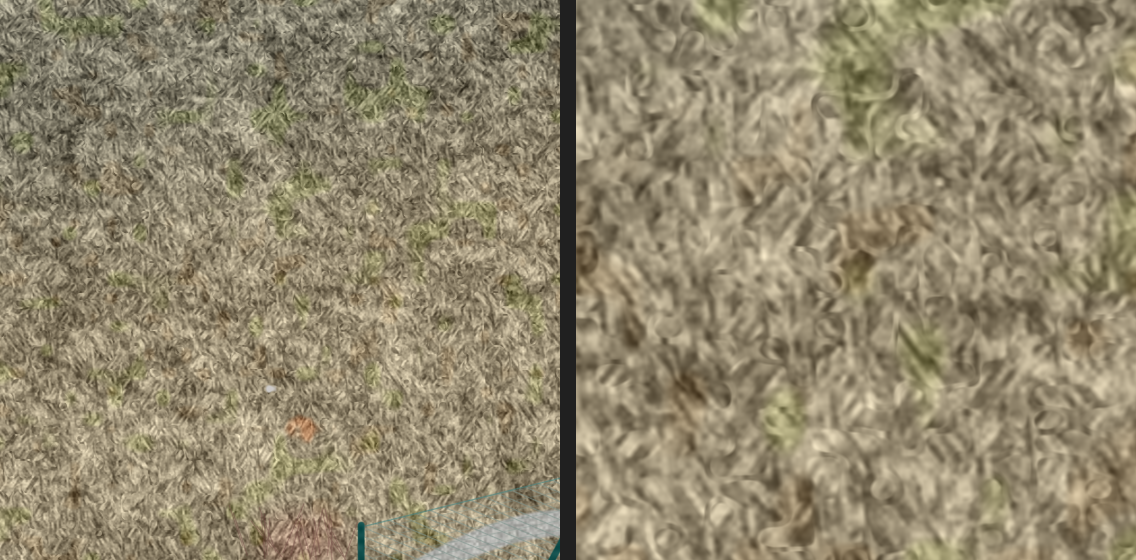
Left, the full canvas; right, a detail of the centre.
Write a Shadertoy shader that draws this texture.

```glsl
// Dry winter grass on a slope, with a wire fence in the lower right corner
#define TUFT_FREQ 40.0
#define BLADE_FREQ vec2(230.0, 75.0)
#define BLADE_LEAN 0.55
#define BLADE_CONTRAST 0.41
#define TUFT_CONTRAST 0.36
#define GRAIN_CONTRAST 0.15
#define STRAW vec3(0.565, 0.530, 0.450)
#define TONE_TINT vec3(1.0, 0.98, 0.90)
#define RUST vec3(0.05, -0.04, -0.07)
#define TEAL vec3(0.08, 0.32, 0.31)
#define WIRE vec3(0.50, 0.58, 0.55)
#define GRAVEL vec3(0.70, 0.71, 0.71)

float hash(vec2 p) {
    vec3 q = fract(vec3(p.xyx) * 0.1031);
    q += dot(q, q.yzx + 33.33);
    return fract((q.x + q.y) * q.z);
}

float noise(vec2 p) {
    vec2 i = floor(p), f = fract(p);
    f = f * f * (3.0 - 2.0 * f);
    return mix(mix(hash(i), hash(i + vec2(1, 0)), f.x),
               mix(hash(i + vec2(0, 1)), hash(i + vec2(1, 1)), f.x), f.y);
}

// Noise centred on zero
float cnoise(vec2 p) { return noise(p + 70.0) - 0.5; }

vec2 rotate(vec2 p, float a) {
    float c = cos(a), s = sin(a);
    return vec2(c * p.x - s * p.y, s * p.x + c * p.y);
}

float segment(vec2 p, vec2 a, vec2 b) {
    vec2 pa = p - a, ba = b - a;
    return length(pa - ba * clamp(dot(pa, ba) / dot(ba, ba), 0.0, 1.0));
}

float stroke(float dist, float halfWidth, float px) {
    return 1.0 - smoothstep(halfWidth - px, halfWidth + px, dist);
}

// Soft clumps, sheared a little so that the gaps run diagonally
float tufts(vec2 p) {
    vec2 q = rotate(p, 0.35) * vec2(0.85, 1.15) * TUFT_FREQ;
    q += 0.7 * vec2(cnoise(q * 1.7), cnoise(q.yx * 1.7 + 9.0));
    return 0.55 * cnoise(q) + 0.35 * cnoise(q * 1.9 + 31.0) + 0.3 * cnoise(q * 0.45 + 5.0);
}

// Short streaks in three leans, chosen per clump
float blades(vec2 p) {
    float pick = noise(p * 62.0 + 13.0);
    float left = cnoise(rotate(p, -BLADE_LEAN) * BLADE_FREQ + 40.0);
    float right = cnoise(rotate(p, BLADE_LEAN) * BLADE_FREQ + 90.0);
    float upright = cnoise(rotate(p, -0.1) * BLADE_FREQ + 150.0);
    float streak = mix(left, upright, smoothstep(0.3, 0.45, pick));
    return mix(streak, right, smoothstep(0.58, 0.72, pick));
}

vec3 grass(vec2 uv) {
    // Clumps shrink gently with distance up the slope
    vec2 p = vec2(uv.x, uv.y * (1.0 + 0.2 * uv.y));
    float clump = tufts(p);
    float relief = clump - tufts(p + vec2(-0.006, 0.009));
    float broad = cnoise(uv * vec2(3.0, 5.0)) + 0.6 * cnoise(uv * vec2(7.0, 12.0) + 20.0);
    float shade = smoothstep(0.45, 1.0, uv.y + 0.25 * (0.5 - uv.x));

    float tone = BLADE_CONTRAST * blades(p) + TUFT_CONTRAST * clump - 0.1 * relief;
    tone += GRAIN_CONTRAST * cnoise(uv * 290.0) + 0.07 * broad;
    tone += 0.025 - 0.075 * shade;
    vec3 col = STRAW + tone * TONE_TINT;

    // Cool shade above, warm straw below, scattered green and brown
    col += mix(vec3(0.012, 0.0, -0.018), vec3(-0.014, 0.004, 0.012), shade);
    float green = smoothstep(0.68, 0.9, noise(uv * 24.0 + 17.0));
    float brown = smoothstep(0.72, 0.92, noise(uv * 30.0 + 55.0));
    col += green * vec3(-0.025, 0.0, -0.06) + brown * vec3(-0.02, -0.04, -0.055);
    float patchDist = length((uv - vec2(0.55, 0.235)) * vec2(1.0, 1.5));
    col += RUST * 1.5 * smoothstep(0.04, 0.01, patchDist + 0.03 * cnoise(uv * 60.0));
    return col;
}

// Bare reddish shrub at the lower edge
float twigs(vec2 p, float px) {
    float cover = 0.0;
    for (int i = 0; i < 22; i++) {
        float k = float(i);
        vec2 root = vec2(mix(0.43, 0.64, hash(vec2(k, 3.0))), 0.05 * hash(vec2(k, 7.0)) - 0.02);
        vec2 reach = vec2(hash(vec2(k, 11.0)) - 0.5, 0.5 + 0.5 * hash(vec2(k, 19.0))) * 0.09;
        cover = max(cover, stroke(segment(p, root, root + reach), 0.0007, px));
    }
    return cover;
}

vec3 fence(vec3 col, vec2 p, float px) {
    float rail = 0.06 + (p.x - 0.65) * 0.245;
    float inside = smoothstep(-px, px, rail - p.y) * smoothstep(-px, px, p.x - 0.65);
    // Gravel strip behind the mesh
    float top = 0.09 - 0.9 * pow(max(1.0 - p.x, 0.0), 1.7);
    float strip = smoothstep(0.004, -0.004, abs(p.y - top + 0.024) - 0.024);
    col = mix(col, GRAVEL + 0.22 * cnoise(p * 210.0), 0.85 * strip * inside);
    // Two families of slanted wires
    float falling = abs(fract((p.y + 0.42 * p.x) * 62.0) - 0.5) / 62.0;
    float rising = abs(fract((p.y - 0.2 * p.x) * 58.0) - 0.5) / 58.0;
    float mesh = max(stroke(falling, 0.001, px), 0.6 * stroke(rising, 0.0008, px));
    col = mix(col, WIRE, 0.7 * mesh * inside);
    col = mix(col, TEAL + 0.2, 0.75 * stroke(segment(p, vec2(0.65, 0.06), vec2(1.0, 0.146)), 0.001, px));
    float posts = min(segment(p, vec2(0.645, -0.02), vec2(0.645, 0.062)),
                      segment(p, vec2(0.98, -0.01), vec2(1.01, 0.045)));
    return mix(col, TEAL + 0.12 * cnoise(p * 90.0), stroke(posts, 0.006, px));
}

void mainImage(out vec4 fragColor, in vec2 fragCoord) {
    vec2 uv = fragCoord / iResolution.y;
    float px = 1.0 / iResolution.y;
    vec3 col = grass(uv);
    float shrub = smoothstep(0.13, 0.02, length((uv - vec2(0.54, 0.03)) * vec2(1.0, 1.4)));
    col += 0.7 * RUST * shrub + vec3(0.0, 0.0, 0.04) * shrub;
    col = mix(col, vec3(0.45, 0.29, 0.27), 0.6 * twigs(uv, px));
    // Pale stone
    float stone = length((uv - vec2(0.483, 0.306)) * vec2(1.0, 1.6)) + 0.006 * cnoise(uv * 150.0);
    col = mix(col, vec3(0.80, 0.79, 0.78), stroke(stone, 0.009, 2.0 * px));
    col = fence(col, uv, px);
    fragColor = vec4(clamp(col, 0.0, 1.0), 1.0);
}
```
